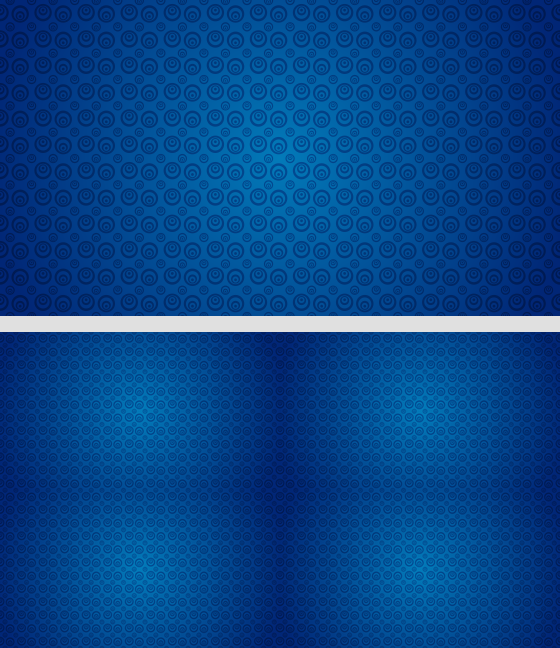
Top: one tile. Bottom: repeated 2 by 2.
Reproduce this pattern procedurally as a WebGL 2 fragment shader.

```glsl
#version 300 es
precision highp float;
// Rows of paired eye-like nested circles, large and small, in dark blue over
// a radial blue glow. Each cell holds four motifs, wrapped to the nearest copy;
// the glow is symmetric about the centre, so opposite edges agree.

#define REPEATS vec2(13.0, 12.0)   // cells across and down
#define BIG_RADIUS 0.0275          // in canvas heights
#define SMALL_SCALE 0.53           // small motif relative to the large one
#define PAIR_GAP 0.468             // spacing inside a pair, in cells
#define PAIR_DROP 0.05             // how far the second motif sits lower
#define GLOW_REACH 0.5             // glow radius, in canvas widths
#define GLOW_CENTRE vec3(0.01, 0.480, 0.725)
#define GLOW_EDGE vec3(0.005, 0.165, 0.475)
#define INK_CENTRE vec3(0.01, 0.300, 0.585)
#define INK_EDGE vec3(0.00, 0.110, 0.335)

uniform vec2 u_resolution;
out vec4 outColor;

// Smooth coverage of a disc shifted vertically from the motif centre.
float disc(vec2 p, float shift, float radius, float pixel) {
    float d = length(p - vec2(0.0, shift)) - radius;
    return clamp(0.5 - d / pixel, 0.0, 1.0);
}

// Outer ring, off-centre inner ring and pupil, in units of the outer radius.
float eye(vec2 p, float pixel) {
    float ring = disc(p, 0.0, 1.0, pixel) - disc(p, 0.04, 0.75, pixel);
    float iris = disc(p, 0.20, 0.52, pixel) - disc(p, 0.26, 0.345, pixel);
    float pupil = disc(p, 0.29, 0.155, pixel);
    return ring + iris + pupil;
}

// Offset from the nearest repeat of a motif centre, in canvas heights.
vec2 nearest(vec2 grid, vec2 centre, vec2 cell) {
    vec2 d = grid - centre;
    return (d - floor(d + 0.5)) * cell;
}

void main() {
    vec2 uv = gl_FragCoord.xy / u_resolution;
    float aspect = u_resolution.x / u_resolution.y;
    vec2 cell = vec2(aspect, 1.0) / REPEATS;
    vec2 grid = uv * REPEATS;
    float pixel = 1.0 / u_resolution.y;

    // Two large and two small motifs; the second of each pair looks down.
    float ink = 0.0;
    for (int i = 0; i < 4; i++) {
        bool small = i >= 2;
        float second = float(i % 2);
        float radius = BIG_RADIUS * (small ? SMALL_SCALE : 1.0);
        vec2 centre = small
            ? vec2(mix(0.5 * (1.0 + PAIR_GAP), 0.5 * PAIR_GAP, second), -0.02)
            : vec2(PAIR_GAP * second, 0.52 - PAIR_DROP * second);
        vec2 p = nearest(grid, centre, cell) / radius;
        p.y *= 1.0 - 2.0 * second;
        ink = max(ink, eye(p, pixel / radius));
    }

    // Radial glow shared by the ground and the ink.
    vec2 fromCentre = (uv - 0.5) * vec2(aspect, 1.0);
    float fade = min(length(fromCentre) / (GLOW_REACH * aspect), 1.05);
    vec3 ground = mix(GLOW_CENTRE, GLOW_EDGE, fade);
    vec3 inkColor = mix(INK_CENTRE, INK_EDGE, fade);

    outColor = vec4(clamp(mix(ground, inkColor, ink), 0.0, 1.0), 1.0);
}
```
